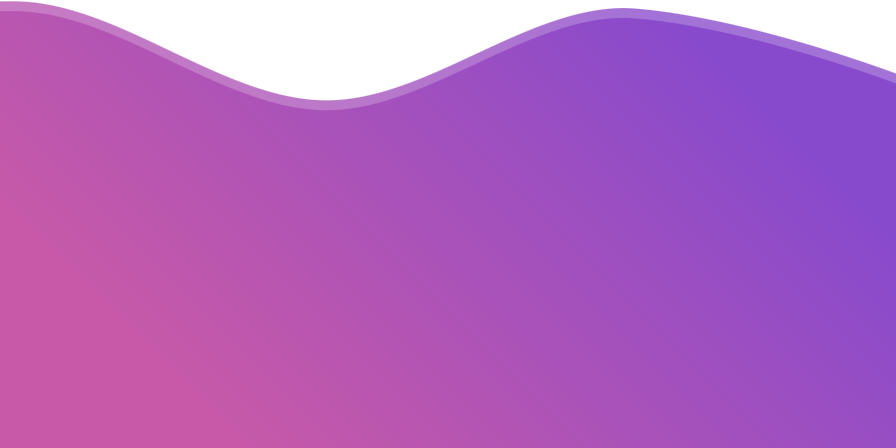
Write a Shadertoy shader that draws this background.

```glsl
// Pink to violet diagonal gradient under a white sky, topped by a pale wavy rim.

// Height of the wave crest at x, for a canvas 2 wide and 1 high
float waveHeight(float x) {
    float dip = 0.221 * smoothstep(0.031, 0.729, x);
    float rise = 0.206 * smoothstep(0.729, 1.393, x);
    float fall = 0.146 * pow(max((x - 1.393) / 0.607, 0.0), 1.5);
    return 0.997 - dip + rise - fall;
}

// Antialiased coverage of the area below a signed height
float below(float height, float blur) {
    return clamp(0.5 - height / blur, 0.0, 1.0);
}

void mainImage(out vec4 fragColor, in vec2 fragCoord) {
    vec2 p = fragCoord / iResolution.xy * vec2(2.0, 1.0);

    // Diagonal gradient, held flat near both corners
    const vec3 pink = vec3(0.78, 0.35, 0.66);
    const vec3 violet = vec3(0.535, 0.29, 0.80);
    float diagonal = clamp((p.x + p.y - 0.544) / 1.914, 0.0, 1.0);
    vec3 body = mix(pink, violet, diagonal);

    // Translucent rim above the solid body
    const vec3 white = vec3(1.0);
    float height = p.y - waveHeight(p.x);
    float blur = max(fwidth(height), 1e-5);
    vec3 rim = mix(body, white, 0.22);
    vec3 color = mix(white, rim, below(height, blur));
    color = mix(color, body, below(height + 0.022, blur));

    fragColor = vec4(color, 1.0);
}
```
